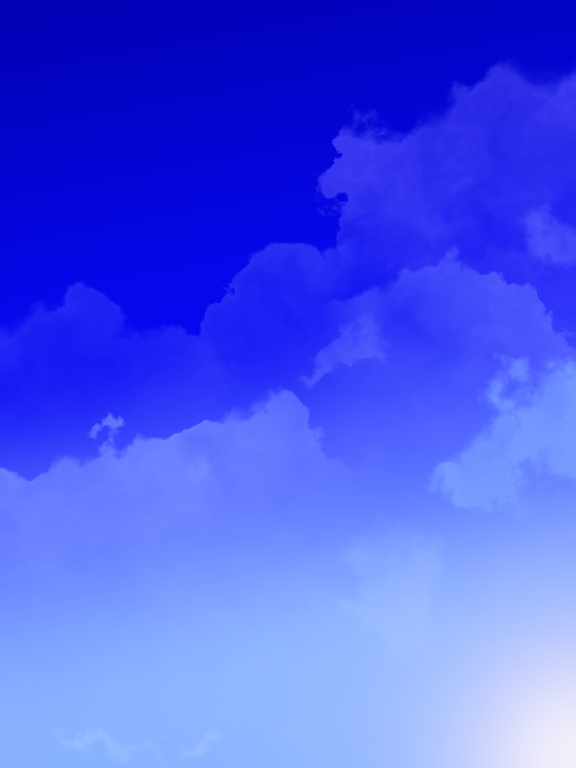
This texture is drawn by a Shadertoy shader. Its source:

```glsl
// Deep blue sky with layered ragged cloud banks and a pale glow in the lower right corner.

const int OCTAVES = 6;

vec2 hashGradient(vec2 cell) {
    vec3 h = fract(cell.xyx * vec3(0.1031, 0.1030, 0.0973));
    h += dot(h, h.yzx + 33.33);
    return 2.0 * fract((h.xx + h.yz) * h.zy) - 1.0;
}

float gradientNoise(vec2 p) {
    vec2 i = floor(p), f = fract(p);
    vec2 u = f * f * f * (f * (f * 6.0 - 15.0) + 10.0);
    vec2 e = vec2(0.0, 1.0);
    float low = mix(dot(hashGradient(i), f),
                    dot(hashGradient(i + e.yx), f - e.yx), u.x);
    float high = mix(dot(hashGradient(i + e.xy), f - e.xy),
                     dot(hashGradient(i + e.yy), f - e.yy), u.x);
    return mix(low, high, u.y);
}

float fbm(vec2 p) {
    const mat2 turn = mat2(1.6, 1.2, -1.2, 1.6);
    float sum = 0.0, amplitude = 0.6;
    for (int i = 0; i < OCTAVES; i++) {
        sum += amplitude * gradientNoise(p);
        p = turn * p + 7.3;
        amplitude *= 0.55;
    }
    return sum;
}

float hump(float x, float centre, float width) {
    float d = (x - centre) / width;
    return exp(-d * d);
}

// Cloud bank: defined crest, thinning out with depth below it.
float bank(float depth, float softness, float thickness) {
    return smoothstep(0.0, softness, depth) * exp(-max(depth, 0.0) / thickness);
}

// Elliptic cloud patch with a soft rim.
float puff(vec2 p, vec2 centre, vec2 radius, float softness) {
    return 1.0 - smoothstep(1.0 - softness, 1.0 + softness, length((p - centre) / radius));
}

vec3 skyColour(vec2 p) {
    float height = p.y - 0.18 * p.x;
    vec3 c = mix(vec3(0.53, 0.71, 1.0), vec3(0.27, 0.34, 1.0), smoothstep(0.06, 0.39, height));
    c = mix(c, vec3(0.03, 0.03, 0.95), smoothstep(0.33, 0.52, height));
    return mix(c, vec3(0.0, 0.0, 0.69), smoothstep(0.45, 1.1, height));
}

vec3 addGlow(vec3 c, vec2 p, vec2 centre) {
    float d = length((p - centre) * vec2(0.9, 1.0));
    c = mix(c, vec3(0.76, 0.78, 1.0), 0.95 * exp(-d * d / 0.058));
    return mix(c, vec3(0.98, 0.96, 0.98), exp(-d * d / 0.021));
}

// Crest heights of the banks, as functions of the horizontal place.
float farCrest(float x) {
    return 0.60 + 0.25 * smoothstep(0.40, 0.45, x) - 0.015 * hump(x, 0.51, 0.04)
         + 0.085 * smoothstep(0.55, 0.66, x);
}

float middleCrest(float x) {
    return 0.577 + 0.06 * hump(x, 0.10, 0.07) + 0.11 * smoothstep(0.26, 0.335, x);
}

float rightCrest(float x) {
    return 0.615 + 0.055 * smoothstep(0.44, 0.54, x) - 0.04 * smoothstep(0.60, 0.65, x)
         - 0.07 * smoothstep(0.69, 0.75, x);
}

float lowerCrest(float x) {
    return 0.400 + 0.034 * smoothstep(0.05, 0.13, x) + 0.014 * hump(x, 0.145, 0.02)
         + 0.045 * smoothstep(0.26, 0.31, x) - 0.06 * smoothstep(0.35, 0.46, x);
}

void mainImage(out vec4 fragColor, in vec2 fragCoord) {
    vec2 p = fragCoord / iResolution.y;
    p.x *= 0.75 * iResolution.y / iResolution.x;

    // Ragged outlines and uneven rims come from warped copies of the place.
    vec2 warp = vec2(fbm(p * 13.0 + 3.7), fbm(p * 13.0 + 41.2));
    vec2 q = p + 0.08 * warp;
    vec2 torn = p + 0.12 * warp;
    float body = fbm(p * 7.0 + warp * 0.8 + 17.0);
    float billow = clamp(0.95 + 0.9 * body, 0.5, 1.35);
    float rim = 1.0 + 2.5 * smoothstep(-0.1, 0.3, gradientNoise(p * 9.0 + 5.0));

    vec3 c = addGlow(skyColour(p), p, vec2(0.78, 0.01));

    // Upper banks, from far to near.
    float far = bank(farCrest(q.x) - q.y, 0.025 * rim, 0.7);
    far *= smoothstep(0.62, 0.74, p.y + 0.6 * max(p.x - 0.44, 0.0));
    c = mix(c, vec3(0.36, 0.36, 1.0), 0.58 * far * billow);

    float middle = bank(middleCrest(q.x) - q.y, 0.013 * rim, 0.15);
    float middleOpacity = mix(0.36, 0.52, smoothstep(0.20, 0.35, p.x));
    middleOpacity *= 1.0 - 0.65 * smoothstep(0.40, 0.52, p.x);
    c = mix(c, vec3(0.36, 0.42, 1.0), middleOpacity * middle * billow);

    float right = bank(rightCrest(q.x) - q.y, 0.008 * rim, 0.18) * smoothstep(0.40, 0.48, p.x);
    c = mix(c, vec3(0.42, 0.49, 1.0), 0.52 * right * billow);

    // Bright cloud at the right side and small wisps.
    float bright = max(puff(torn, vec2(0.745, 0.455), vec2(0.10, 0.08), 0.25),
                       puff(torn, vec2(0.675, 0.415), vec2(0.055, 0.05), 0.4));
    bright = max(bright, puff(torn, vec2(0.61, 0.373), vec2(0.05, 0.030), 0.35));
    c = mix(c, vec3(0.48, 0.64, 1.0), 0.8 * bright * min(billow, 1.0));
    vec2 sheared = torn - vec2(0.0, 0.6 * (torn.x - 0.45));
    float wisp = max(puff(sheared, vec2(0.45, 0.538), vec2(0.045, 0.018), 0.6),
                     puff(torn, vec2(0.745, 0.675), vec2(0.06, 0.035), 0.4));
    c = mix(c, vec3(0.45, 0.52, 1.0), 0.32 * wisp * billow);

    // Lower bank and the pale veils beneath it.
    float lower = bank(lowerCrest(q.x) - q.y, 0.01 * rim, 0.28);
    lower *= 1.0 - smoothstep(0.30, 0.55, p.x);
    c = mix(c, vec3(0.53, 0.62, 1.0), 0.6 * lower * billow);
    float veil = max(puff(torn, vec2(0.51, 0.215), vec2(0.065, 0.085), 0.5),
                     0.6 * puff(torn, vec2(0.38, 0.13), vec2(0.19, 0.12), 0.8));
    veil = max(veil, max(puff(torn, vec2(0.14, 0.022), vec2(0.05, 0.016), 0.6),
                         puff(torn, vec2(0.27, 0.033), vec2(0.045, 0.02), 0.6)));
    c = mix(c, vec3(0.69, 0.80, 1.0), 0.36 * veil * billow);

    fragColor = vec4(c, 1.0);
}
```
